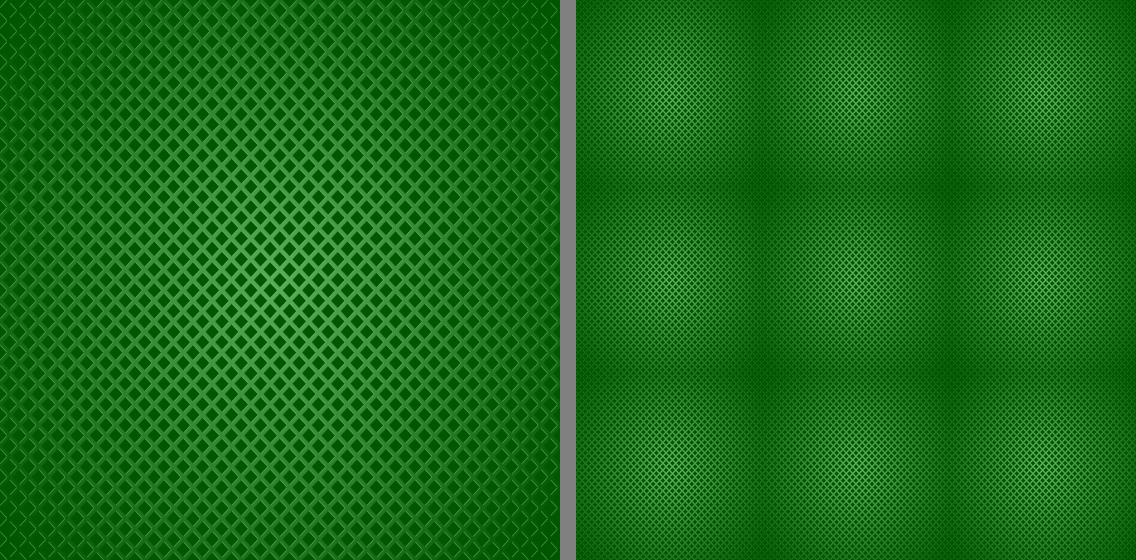
Left, the tile; right, the same tile 3 across and 3 down.
A three.js fragment shader for this pattern:

```glsl
// Green diagonal lattice over dark diamonds, lit by a soft central glow.
varying vec2 vUv;

// Pixel-filtered coverage of the band from lo to hi.
vec2 band(vec2 p, float lo, float hi, vec2 pixel) {
  return clamp((p - lo) / pixel + 0.5, 0.0, 1.0)
       - clamp((p - hi) / pixel + 0.5, 0.0, 1.0);
}

void main() {
  // Diagonal axes: 29 diamonds across and 27 down, one centred on the canvas.
  vec2 cell = vUv * vec2(29.0, 27.0);
  vec2 diagonal = vec2(cell.x + cell.y, cell.x - cell.y);
  vec2 dx = dFdx(diagonal);
  vec2 dy = dFdy(diagonal);
  vec2 pixel = max(sqrt(dx * dx + dy * dy), vec2(1e-5));
  vec2 local = fract(diagonal + 0.5) - 0.5;

  // Dark openings between the bars.
  vec2 inside = band(local, -0.35, 0.35, pixel);
  float opening = inside.x * inside.y;

  // Glow falls off evenly and dies out in the corners.
  float glow = max(0.0, 1.0 - length((vUv - 0.5) * vec2(1.07, 0.94)) / 0.67);
  vec3 darkGreen = vec3(0.008, 0.337, 0.006);
  vec3 barGreen = mix(darkGreen, vec3(0.35, 0.69, 0.35), glow);

  // Thin lit rims on the right of each opening, faint shaded rims on its left.
  vec2 lit = band(local, 0.35, 0.40, pixel) * inside.yx;
  vec2 shaded = band(local, -0.40, -0.35, pixel) * inside.yx;
  barGreen *= 1.0 - 0.1 * max(shaded.x, shaded.y);

  vec3 color = mix(barGreen, darkGreen, opening);
  color = mix(color, vec3(0.42, 0.75, 0.38), 0.65 * max(lit.x, lit.y));
  gl_FragColor = vec4(color, 1.0);
}
```
